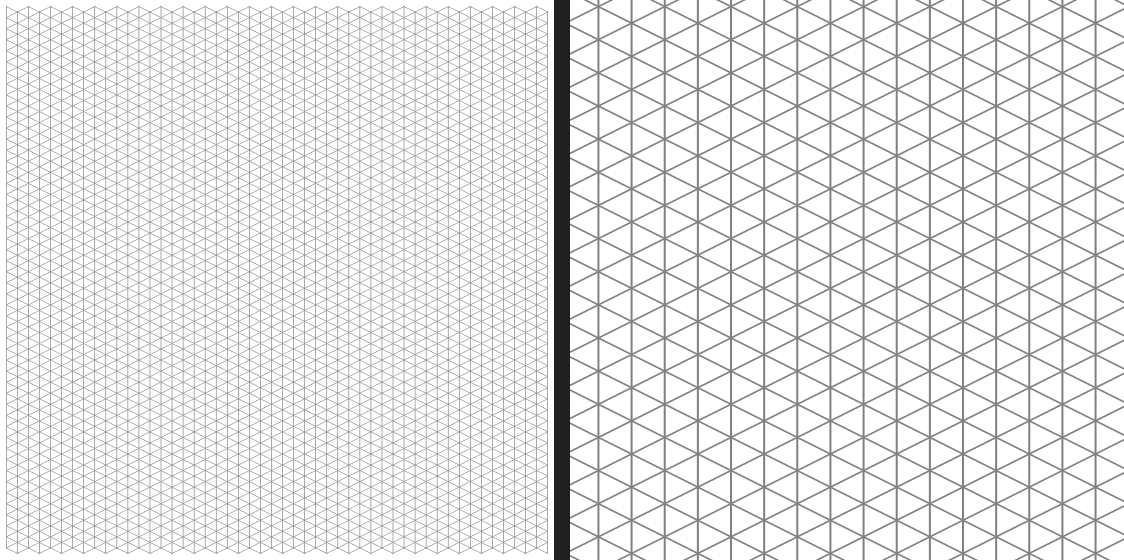
Left: the whole. Right: its middle third, enlarged.
Write a Shadertoy shader that draws this pattern.

```glsl
const float COLUMNS = 49.0;           // cells across
const float ROWS = 49.0;              // triangle sides down each column
const float PITCH = 0.019727;         // cell size, in canvas heights
const float UPRIGHT_WIDTH = 0.060;    // line widths, in cells
const float SLOPE_WIDTH = 0.056;      // measured vertically
const float SLOPE = 0.5;              // rise of the diagonals per column
const float SLOPE_SOFTNESS = 1.1;     // filter size for diagonals, in pixels
const vec3 PAPER = vec3(1.0);
const vec3 INK = vec3(0.5);

// Share of a filter window covered by a line at signed distance d
float lineCoverage(float d, float width, float window) {
    float lo = max(d - 0.5 * window, -0.5 * width);
    float hi = min(d + 0.5 * window, 0.5 * width);
    return max(hi - lo, 0.0) / window;
}

// Signed distance to the nearest integer
float toNearest(float x) {
    return x - floor(x + 0.5);
}

// Soft mask for lo < x < hi
float band(float x, float lo, float hi, float window) {
    return clamp((x - lo) / window + 0.5, 0.0, 1.0)
         * clamp((hi - x) / window + 0.5, 0.0, 1.0);
}

void mainImage(out vec4 fragColor, in vec2 fragCoord) {
    // Cell coordinates: columns from the left, rows down from the top
    float cell = PITCH * iResolution.y;
    float pixel = 1.0 / cell;
    vec2 centered = (fragCoord - 0.5 * iResolution.xy) / cell;
    float col = centered.x + 0.5 * COLUMNS;
    float row = 0.5 * (ROWS + SLOPE) - centered.y;

    // Zigzag border along the top, repeated along the bottom
    float zigzag = SLOPE * (1.0 - abs(mod(col, 2.0) - 1.0));
    float depth = row - zigzag;

    // Upright lines
    float upright = lineCoverage(toNearest(col), UPRIGHT_WIDTH, pixel);

    // Two families of diagonals
    float window = SLOPE_SOFTNESS * pixel;
    float falling = lineCoverage(toNearest(row - SLOPE * col), SLOPE_WIDTH, window);
    float rising = lineCoverage(toNearest(row + SLOPE * col), SLOPE_WIDTH, window);
    float diagonal = max(falling, rising);

    // Trim to the sheet, keeping the full width of the border lines
    float sideMargin = 0.5 * (UPRIGHT_WIDTH + pixel);
    float endMargin = 0.5 * (SLOPE_WIDTH + window);
    float rowMask = band(depth, -endMargin, ROWS + endMargin, 0.5 * pixel);
    upright *= rowMask * band(col, -sideMargin, COLUMNS + sideMargin, 0.1 * pixel);
    diagonal *= rowMask * band(col, 0.0, COLUMNS, pixel);

    float ink = 1.0 - (1.0 - upright) * (1.0 - diagonal);
    fragColor = vec4(mix(PAPER, INK, ink), 1.0);
}
```
